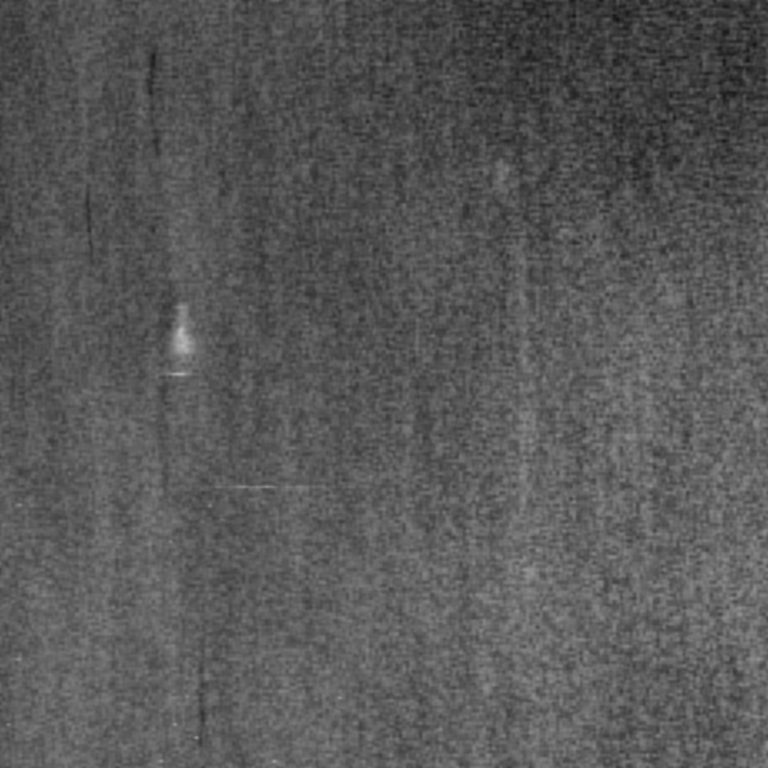
This texture is drawn by a Shadertoy shader. Its source:

```glsl
float hash(vec2 p) {
    return fract(sin(dot(p, vec2(127.1, 311.7))) * 43758.5453);
}

// Value noise centred on zero
float noise(vec2 p) {
    vec2 cell = floor(p), f = fract(p);
    f = f * f * (3.0 - 2.0 * f);
    float low = mix(hash(cell), hash(cell + vec2(1, 0)), f.x);
    float high = mix(hash(cell + vec2(0, 1)), hash(cell + vec2(1, 1)), f.x);
    return mix(low, high, f.y) - 0.5;
}

float fbm(vec2 p) {
    float sum = 0.0, amplitude = 0.5;
    for (int i = 0; i < 4; i++) {
        sum += amplitude * noise(p);
        p = p * 2.03 + 17.3;
        amplitude *= 0.5;
    }
    return sum;
}

// Soft elliptical mark
float spot(vec2 uv, vec2 center, vec2 radius) {
    vec2 d = (uv - center) / radius;
    return exp(-dot(d, d));
}

// Wavering vertical crack between two heights
float crack(vec2 uv, float x, float bottom, float top, float width) {
    float bend = 0.016 * noise(vec2(x * 90.0, uv.y * 9.0)) + 0.005 * noise(vec2(x * 50.0, uv.y * 45.0));
    float across = (uv.x - x - bend) / width;
    float ends = smoothstep(bottom, bottom + 0.04, uv.y) * (1.0 - smoothstep(top - 0.04, top, uv.y));
    float wear = smoothstep(-0.35, 0.3, noise(vec2(x * 70.0, uv.y * 22.0)));
    return exp(-across * across) * ends * wear;
}

// Sparse pale flecks, one candidate per cell
float flecks(vec2 uv) {
    vec2 p = uv * vec2(60, 60), cell = floor(p);
    vec2 center = 0.3 + 0.4 * vec2(hash(cell + 3.1), hash(cell + 8.7));
    float chosen = step(0.955, hash(cell + 21.4));
    return chosen * hash(cell + 5.9) * spot(fract(p), center, vec2(0.2, 0.14));
}

void mainImage(out vec4 fragColor, in vec2 fragCoord) {
    vec2 uv = fragCoord / iResolution.xy;

    // Broad shading: pale below, darkest at the upper right
    float gray = mix(0.398, 0.305, smoothstep(0.05, 0.95, uv.y));
    gray -= 0.085 * spot(uv, vec2(0.88, 1.02), vec2(0.32, 0.3));
    gray -= 0.035 * spot(uv, vec2(0.42, 0.62), vec2(0.14, 0.25));
    gray += 0.03 * spot(uv, vec2(0.95, 0.45), vec2(0.25, 0.3));

    // Cloudy stains and vertical runs
    gray += 0.11 * fbm(uv * vec2(7.0, 4.0) + 4.0);
    gray += 0.075 * fbm(uv * vec2(24.0, 2.5) + 31.0);
    gray += 0.05 * noise(uv * vec2(75.0, 9.0) + 12.0);

    // Fine grain brushed both ways, coarser on the right
    float grain = noise(uv * vec2(230, 120)) + noise(uv * vec2(110, 240) + 53.0);
    grain += 0.8 * noise(uv * vec2(190, 190) + 91.0);
    gray += grain * mix(0.085, 0.125, smoothstep(0.2, 0.9, uv.x));

    // Dark cracks
    gray -= 0.14 * crack(uv, 0.203, 0.68, 1.08, 0.0045);
    gray -= 0.09 * crack(uv, 0.112, 0.63, 0.83, 0.003);
    gray -= 0.08 * crack(uv, 0.216, 0.28, 0.52, 0.006);
    gray -= 0.12 * crack(uv, 0.267, -0.08, 0.24, 0.005);
    gray -= 0.08 * crack(uv, 0.527, 0.27, 0.36, 0.004);

    // Pale runs down the middle
    gray += 0.045 * crack(uv, 0.685, 0.2, 0.9, 0.012);
    gray += 0.04 * crack(uv, 0.545, 0.5, 0.75, 0.013);
    gray += 0.04 * crack(uv, 0.268, 0.2, 0.52, 0.006);

    // Chipped teardrop with a shadowed flank, and a fainter chip
    float taper = mix(0.017, 0.006, smoothstep(0.53, 0.62, uv.y));
    gray -= 0.07 * spot(uv, vec2(0.217, 0.59), vec2(0.012, 0.035));
    gray += 0.32 * spot(uv, vec2(0.238, 0.563), vec2(taper, 0.036)) * (1.0 + 0.9 * noise(uv * 90.0));
    gray += 0.14 * spot(uv, vec2(0.655, 0.77), vec2(0.013, 0.025)) * (1.0 + noise(uv * 80.0));

    // Horizontal scratches and flecks
    gray += 0.24 * spot(uv, vec2(0.232, 0.513), vec2(0.014, 0.0025));
    gray += 0.1 * spot(uv, vec2(0.36, 0.366), vec2(0.08, 0.002)) * (1.0 + 1.6 * noise(uv * vec2(60, 3)));
    gray += 0.3 * flecks(uv) * smoothstep(0.6, 0.1, uv.y) * smoothstep(0.65, 0.25, uv.x);

    fragColor = vec4(vec3(clamp(gray, 0.0, 1.0)), 1.0);
}
```
